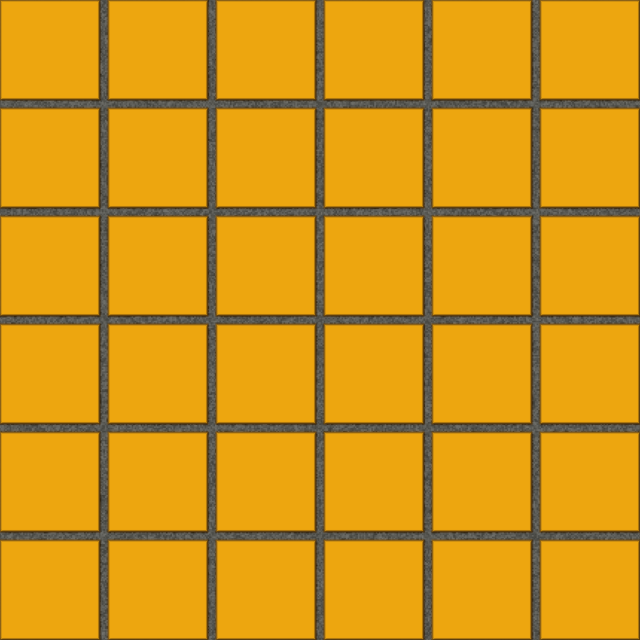
Write a Shadertoy shader that draws this pattern.

```glsl
float hash(vec2 p) {
    vec3 q = fract(p.xyx * 0.1031);
    q += dot(q, q.yzx + 33.33);
    return fract((q.x + q.y) * q.z);
}

float valueNoise(vec2 p) {
    vec2 i = floor(p), f = fract(p);
    f = f * f * (3.0 - 2.0 * f);
    return mix(mix(hash(i), hash(i + vec2(1, 0)), f.x),
               mix(hash(i + vec2(0, 1)), hash(i + vec2(1, 1)), f.x), f.y);
}

float roundedBox(vec2 p, float halfSize, float radius) {
    vec2 q = abs(p) - halfSize + radius;
    return length(max(q, 0.0)) + min(max(q.x, q.y), 0.0) - radius;
}

void mainImage(out vec4 fragColor, in vec2 fragCoord) {
    vec2 uv = fragCoord / iResolution.xy;
    float pixel = 1.0 / min(iResolution.x, iResolution.y);

    // Six tiles and five joints span the canvas exactly
    float pitch = 0.16875;
    vec2 p = (fract((uv - 0.5) / pitch) - 0.5) * pitch;
    float dist = roundedBox(p, 0.078125, 0.0012);

    // Right and lower sides face away from the light
    float shade = smoothstep(-0.004, 0.004, p.x - p.y);

    // Glazed face with a narrow darkened bevel
    vec3 bevel = mix(vec3(0.50, 0.35, 0.09), vec3(0.30, 0.20, 0.06), shade);
    float face = smoothstep(0.0, mix(0.0036, 0.0042, shade), -dist);
    vec3 tile = mix(bevel, vec3(0.93, 0.65, 0.06), face);

    // Sandy grout, browned by shadow beside the tiles
    float grain = 0.65 * valueNoise(uv * 430.0) + 0.35 * valueNoise(uv * 210.0 + 17.0);
    vec3 contact = mix(vec3(0.38, 0.30, 0.18), vec3(0.27, 0.21, 0.13), shade);
    vec3 grout = mix(contact, vec3(0.35, 0.35, 0.33), smoothstep(0.0, 0.0032, dist));
    grout += (grain - 0.5) * 0.22;

    float joint = smoothstep(-0.7 * pixel, 0.7 * pixel, dist);
    fragColor = vec4(mix(tile, grout, joint), 1.0);
}
```
